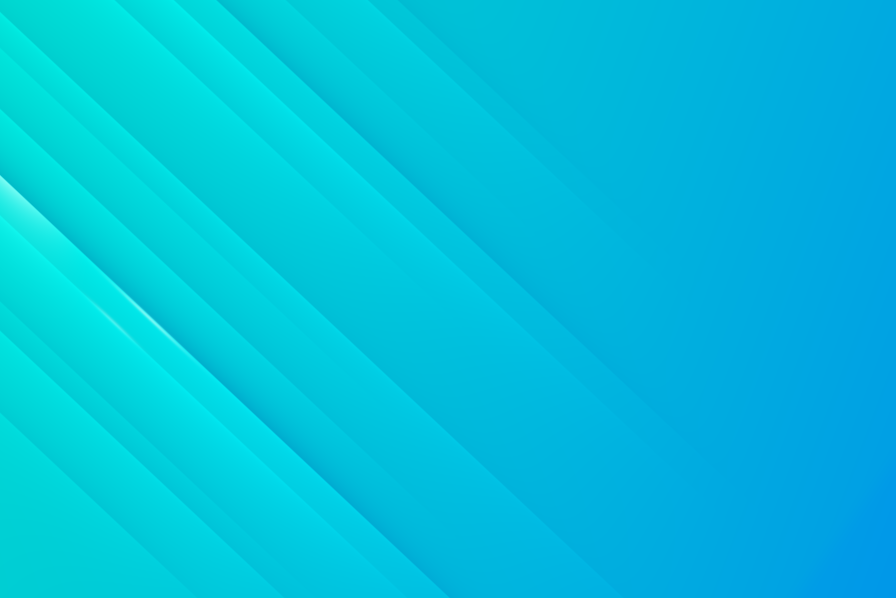
Write a WebGL 1 fragment shader that draws this background.

```glsl
precision highp float;
// Diagonal folded bands of turquoise light fading into a smooth blue gradient.

uniform vec2 u_resolution;

// Lengths are in canvas heights, measured from the top left corner.
const int FOLD_COUNT = 14;
const float FOLD_SLOPE = 0.94;
const float LIT_WIDTH = 0.075;
const float SHADE_WIDTH = 0.028;
const float RIM_WIDTH = 0.003;
const float RIM_STRENGTH = 0.45;
const float MAIN_FOLD = 0.293;
const float LOWER_FOLD = 0.36;

const vec3 BASE_COLOR = vec3(0.0, 0.84, 0.81);
const vec3 BASE_LINEAR = vec3(0.0, -0.17, 0.08);
const vec3 BASE_CURVE = vec3(0.0, -0.06, 0.01);
const vec3 LIT_TINT = vec3(0.0, 1.0, 0.8);
const vec3 SHADE_TINT = vec3(0.0, 1.0, 0.45);
const vec3 CORNER_TINT = vec3(0.0, -0.018, 0.012);
const vec3 GLINT_COLOR = vec3(0.78, 1.0, 0.97);

// Signed distance to a fold line, positive on its lower left side.
float foldDistance(vec2 p, float offset) {
    return (p.y - FOLD_SLOPE * p.x - offset) / length(vec2(1.0, FOLD_SLOPE));
}

// Light below the fold, shadow above it, both fading towards the right.
// fold = (offset at the left edge, light, shadow, reach)
vec3 foldLight(vec2 p, vec4 fold, float pixel) {
    float d = foldDistance(p, fold.x);
    float below = smoothstep(-pixel, pixel, d);
    float fade = 1.0 - smoothstep(0.3 * fold.w, fold.w, p.x);
    float lit = exp(-abs(d) / LIT_WIDTH) + RIM_STRENGTH * exp(-abs(d) / RIM_WIDTH);
    float shade = exp(-abs(d) / SHADE_WIDTH);
    return fade * (LIT_TINT * fold.y * lit * below
                 - SHADE_TINT * fold.z * shade * (1.0 - below));
}

// Short bright streak along a fold, centred on a given x.
float streak(vec2 p, float offset, float center, float halfLength) {
    float across = foldDistance(p, offset) / RIM_WIDTH;
    float along = (p.x - center) / halfLength;
    return exp(-across * across - along * along);
}

void main() {
    vec2 p = gl_FragCoord.xy / u_resolution.y;
    p.y = 1.0 - p.y;
    float aspect = u_resolution.x / u_resolution.y;
    float pixel = 1.0 / u_resolution.y;

    // Base gradient
    float u = 0.8 * p.x / aspect + 0.2 * p.y;
    vec3 color = BASE_COLOR + BASE_LINEAR * u + BASE_CURVE * u * u;

    // Folds from upper right to lower left
    vec4 folds[FOLD_COUNT];
    folds[0] = vec4(-0.625, 0.02, 0.05, 1.2);
    folds[1] = vec4(-0.578, 0.06, 0.02, 1.2);
    folds[2] = vec4(-0.449, 0.04, 0.02, 0.95);
    folds[3] = vec4(-0.34, 0.05, 0.09, 1.3);
    folds[4] = vec4(-0.273, 0.07, 0.01, 1.25);
    folds[5] = vec4(-0.18, 0.05, 0.035, 0.8);
    folds[6] = vec4(0.02, 0.07, 0.03, 1.3);
    folds[7] = vec4(0.08, 0.02, 0.03, 0.7);
    folds[8] = vec4(0.182, 0.06, 0.04, 0.8);
    folds[9] = vec4(MAIN_FOLD, 0.09, 0.13, 1.05);
    folds[10] = vec4(LOWER_FOLD, 0.06, 0.0, 0.9);
    folds[11] = vec4(0.504, 0.02, 0.03, 0.6);
    folds[12] = vec4(0.553, 0.05, 0.04, 0.7);
    folds[13] = vec4(0.69, 0.03, 0.04, 0.45);
    for (int i = 0; i < FOLD_COUNT; i++) {
        color += foldLight(p, folds[i], pixel);
    }

    // Faint bluer facet in the lower right corner
    float corner = p.x - aspect + 0.72 * (p.y - 0.76);
    color += CORNER_TINT * smoothstep(-0.02, 0.03, corner);

    // White wedge at the left edge and two thin streaks
    float d = foldDistance(p, MAIN_FOLD);
    float wedge = smoothstep(-pixel, pixel, d) * exp(-max(d, 0.0) / 0.025)
                * (1.0 - smoothstep(0.0, 0.15, p.x));
    float glint = 0.65 * wedge
                + 0.6 * streak(p, MAIN_FOLD + 0.004, 0.25, 0.055)
                + 0.35 * streak(p, LOWER_FOLD, 0.19, 0.035);
    color = mix(color, GLINT_COLOR, clamp(glint, 0.0, 1.0));

    gl_FragColor = vec4(clamp(color, 0.0, 1.0), 1.0);
}
```
